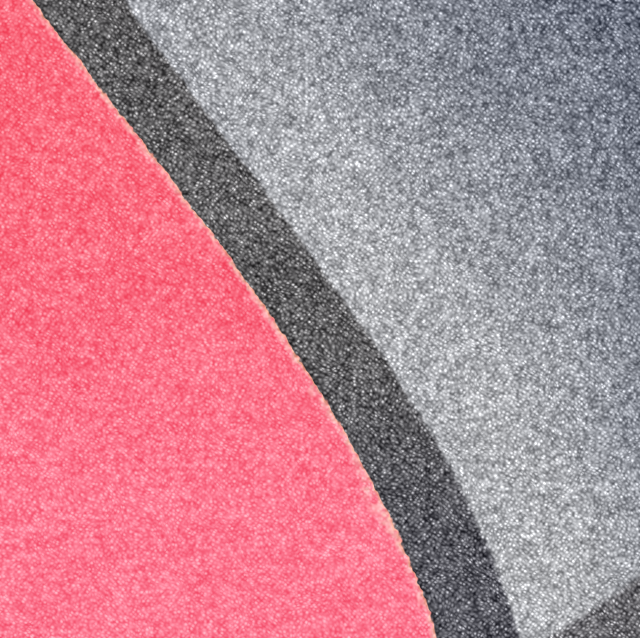
A Shadertoy shader for this texture:

```glsl
// Macro view of knitted cloth: a coral panel, a dark curved seam band and a
// satin grey panel. Cubic curves bound the panels; jittered bead cells and
// value noise form the stitches, glints and frayed trim.

const vec4 CORAL_EDGE = vec4(0.684, -0.299, -0.529, 0.194);
const vec4 BAND_EDGE = vec4(0.810, -0.246, -0.666, 0.297);
const float EDGE_COS = 0.83;          // horizontal to perpendicular distance
const float STITCHES = 160.0;         // bead cells across the canvas
const float TRIM_WIDTH = 0.0036;

const vec3 CORAL_TOP = vec3(0.985, 0.452, 0.522);
const vec3 CORAL_LOW = vec3(0.995, 0.510, 0.600);
const vec3 CORAL_GLINT = vec3(0.99, 0.76, 0.79);
const vec3 TRIM = vec3(0.95, 0.66, 0.55);
const vec3 FRAY = vec3(0.99, 0.78, 0.75);
const vec3 BAND_TOP = vec3(0.455, 0.450, 0.455);
const vec3 BAND_LOW = vec3(0.415, 0.415, 0.445);
const vec3 SATIN_SHADE = vec3(0.525, 0.545, 0.595);
const vec3 SATIN_LIGHT = vec3(0.745, 0.750, 0.765);

float hash(vec2 p) {
    vec3 q = fract(vec3(p.xyx) * 0.1031);
    q += dot(q, q.yzx + 33.33);
    return fract((q.x + q.y) * q.z);
}

float noise(vec2 p) {
    vec2 i = floor(p), f = fract(p);
    f = f * f * (3.0 - 2.0 * f);
    return mix(mix(hash(i), hash(i + vec2(1, 0)), f.x),
               mix(hash(i + vec2(0, 1)), hash(i + vec2(1, 1)), f.x), f.y);
}

float fbm(vec2 p) {
    float sum = 0.0, amp = 0.5;
    for (int i = 0; i < 4; i++) {
        sum += amp * noise(p);
        p = p * 2.03 + 17.1;
        amp *= 0.5;
    }
    return sum;
}

// x of a seam curve at height y
float curveX(vec4 c, float y) {
    return c.x + y * (c.y + y * (c.z + y * c.w));
}

// Jittered beads: x = soft bead relief, y = rare bright glints
vec2 beads(vec2 p) {
    vec2 cell = floor(p), result = vec2(0.0);
    for (int j = -1; j <= 1; j++)
    for (int i = -1; i <= 1; i++) {
        vec2 id = cell + vec2(i, j);
        vec2 centre = id + 0.2 + 0.6 * vec2(hash(id), hash(id + 71.7));
        vec2 d = p - centre;
        float spot = exp(-5.0 * dot(d, d));
        float shine = hash(id + 29.3);
        result.x = max(result.x, spot * (0.4 + 0.6 * shine));
        result.y = max(result.y, spot * spot * smoothstep(0.72, 1.0, shine));
    }
    return result;
}

void mainImage(out vec4 fragColor, in vec2 fragCoord) {
    vec2 uv = fragCoord / iResolution.xy;
    float px = 1.0 / iResolution.y;

    // Stitch grain, laid out along the diagonal of the band
    vec2 thread = mat2(0.83, 0.56, -0.56, 0.83) * uv;
    thread += 0.008 * vec2(noise(uv * 25.0), noise(uv * 25.0 + 50.0));
    vec2 bead = beads(thread * STITCHES * vec2(1.0, 1.15));
    float grain = noise(uv * STITCHES * 1.5) - 0.5;
    float clump = noise(uv * STITCHES * 0.62 + 9.0) - 0.5;
    float relief = bead.x - 0.52;
    float cloud = fbm(uv * 9.0) - 0.47;

    // Signed distances: positive to the right of each seam
    float fuzz = (noise(uv * 150.0) - 0.5) * 0.004 + (noise(uv * 22.0) - 0.5) * 0.003;
    float coralDist = (uv.x - curveX(CORAL_EDGE, uv.y)) * EDGE_COS + fuzz;
    float satinDist = (uv.x - curveX(BAND_EDGE, uv.y)) * EDGE_COS + fuzz;

    // Satin panel: sheen fades away from the band, wider toward the top
    float fade = smoothstep(0.06, 0.33 + 0.38 * uv.y, satinDist);
    fade *= 1.0 - 0.6 * smoothstep(0.25, 0.04, uv.y);
    float sheen = 1.0 - 0.95 * fade - 0.22 * smoothstep(0.5, 1.0, uv.y) + 0.25 * cloud;
    vec3 satin = mix(SATIN_SHADE, SATIN_LIGHT, sheen);
    satin += 0.32 * relief + 0.30 * grain + 0.14 * clump + 0.12 * bead.y;

    // Dark band with faint ribs
    float rib = sin(thread.y * STITCHES * 4.2 + 2.0 * noise(uv * 40.0));
    vec3 band = mix(BAND_LOW, BAND_TOP, smoothstep(0.05, 0.5, uv.y));
    band += 0.36 * relief + 0.27 * grain + 0.10 * clump + 0.18 * bead.y
          + 0.03 * rib + 0.08 * cloud;
    band *= 1.0 - 0.15 * smoothstep(0.014, 0.0, coralDist);

    // Coral panel with horizontal weave and pale glints
    vec3 coral = mix(CORAL_LOW, CORAL_TOP, smoothstep(0.1, 0.85, uv.y));
    float weave = noise(uv * vec2(14.0, 190.0)) - 0.5;
    float coralTone = 0.20 * relief + 0.19 * grain + 0.10 * clump + 0.08 * cloud
                    + 0.06 * weave * (1.0 - uv.y);
    coral += coralTone * vec3(0.2, 1.0, 0.9);
    coral = mix(coral, CORAL_GLINT, 0.45 * bead.y);

    // Frayed fibres thicken on the lower part of the trim, in broken tufts
    float frayZone = exp(-pow((uv.y - 0.21) / 0.06, 2.0))
                   + 0.5 * exp(-pow((uv.y - 0.39) / 0.04, 2.0));
    float tuft = noise(uv * 60.0);
    float frayWidth = 0.009 + 0.030 * frayZone * tuft + 0.008 * tuft;
    float fray = smoothstep(-frayWidth, -0.003, coralDist) * (0.15 + 0.8 * noise(uv * 150.0));
    coral = mix(coral, FRAY + 0.2 * grain, fray);
    float trim = 1.0 - smoothstep(0.0, TRIM_WIDTH, abs(coralDist + 0.001));
    coral = mix(coral, TRIM + 0.3 * grain, trim * (0.45 + 0.5 * noise(uv * 70.0)));

    // Layer the panels, then the dark fold in the lower right corner
    vec3 colour = mix(band, satin, smoothstep(-0.003 - px, 0.003 + px, satinDist));
    float fold = (uv.x - 0.86) * 0.68 - uv.y + fuzz;
    colour = mix(colour, band + vec3(0.07, 0.065, 0.05),
                 smoothstep(-0.008 - px, 0.008 + px, fold));
    colour = mix(coral, colour, smoothstep(-px, px, coralDist));
    fragColor = vec4(clamp(colour, 0.0, 1.0), 1.0);
}
```
